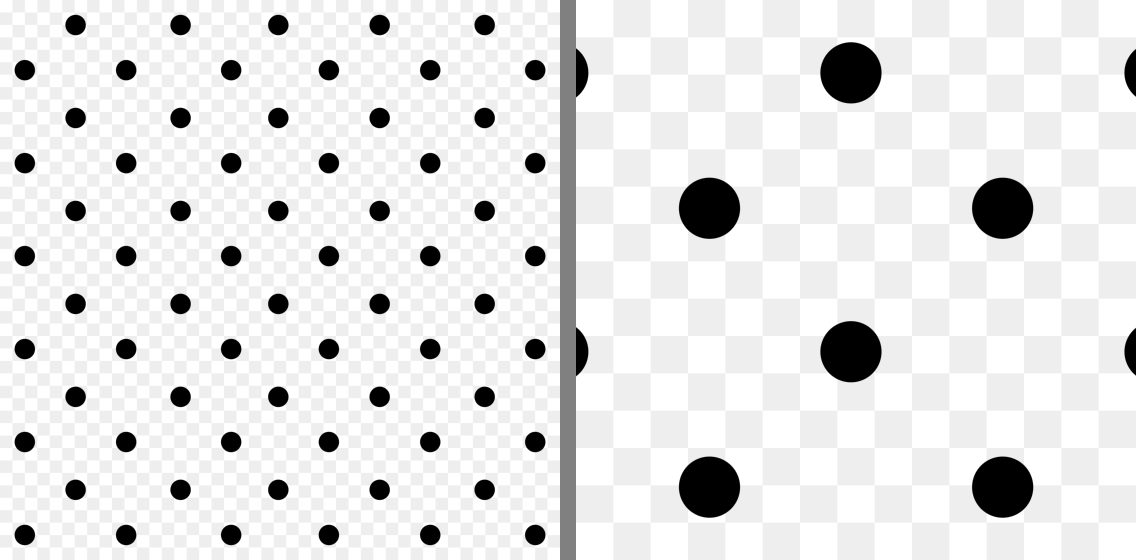
Left, the full canvas; right, a detail of the centre.
Give the GLSL for this pattern, as a WebGL 1 fragment shader.

```glsl
precision highp float;

uniform vec2 u_resolution;

const float CHECKER_CELLS = 45.0;
const vec3 CHECKER_LIGHT = vec3(1.0);
const vec3 CHECKER_DARK = vec3(0.933);

const vec3 DOT_COLOR = vec3(0.0);
const float DOT_RADIUS = 0.0182;
const vec2 DOT_PITCH = vec2(0.181, 0.166);
const float COLUMN_NUDGE = 0.0065;  // every third column sits further right
const vec2 HIGH_ROWS_START = vec2(0.135, 0.0447);
const vec2 LOW_ROWS_START = vec2(0.0443, 0.1253);

// Signed distance to the nearest cell border, positive in even cells
vec2 cellWave(vec2 cell) {
  return 0.5 - abs(mod(cell + 0.5, 2.0) - 1.0);
}

// Smoothed checkerboard: 0 in even cells, 1 in odd cells
float checker(vec2 p, float pixel) {
  float halfPixel = 0.5 * pixel * CHECKER_CELLS;
  vec2 side = clamp(cellWave(p * CHECKER_CELLS) / halfPixel, -1.0, 1.0);
  return 0.5 - 0.5 * side.x * side.y;
}

// Distance to the nearest dot of one lattice
float dotDistance(vec2 p, vec2 start, float nudgedColumn) {
  vec2 index = floor((p - start) / DOT_PITCH + 0.5);
  vec2 center = start + index * DOT_PITCH;
  float phase = mod(index.x - nudgedColumn + 0.5, 3.0);
  center.x += COLUMN_NUDGE * (1.0 - step(1.0, phase));
  return length(p - center) - DOT_RADIUS;
}

void main() {
  // Canvas units, measured down from the top left corner
  vec2 p = gl_FragCoord.xy / u_resolution;
  p.y = 1.0 - p.y;
  float pixel = 1.0 / min(u_resolution.x, u_resolution.y);

  vec3 color = mix(CHECKER_LIGHT, CHECKER_DARK, checker(p, pixel));

  // Two interleaved dot lattices
  float d = min(dotDistance(p, HIGH_ROWS_START, 1.0),
                dotDistance(p, LOW_ROWS_START, 2.0));
  float coverage = 1.0 - smoothstep(-0.75 * pixel, 0.75 * pixel, d);
  color = mix(color, DOT_COLOR, coverage);

  gl_FragColor = vec4(color, 1.0);
}
```
